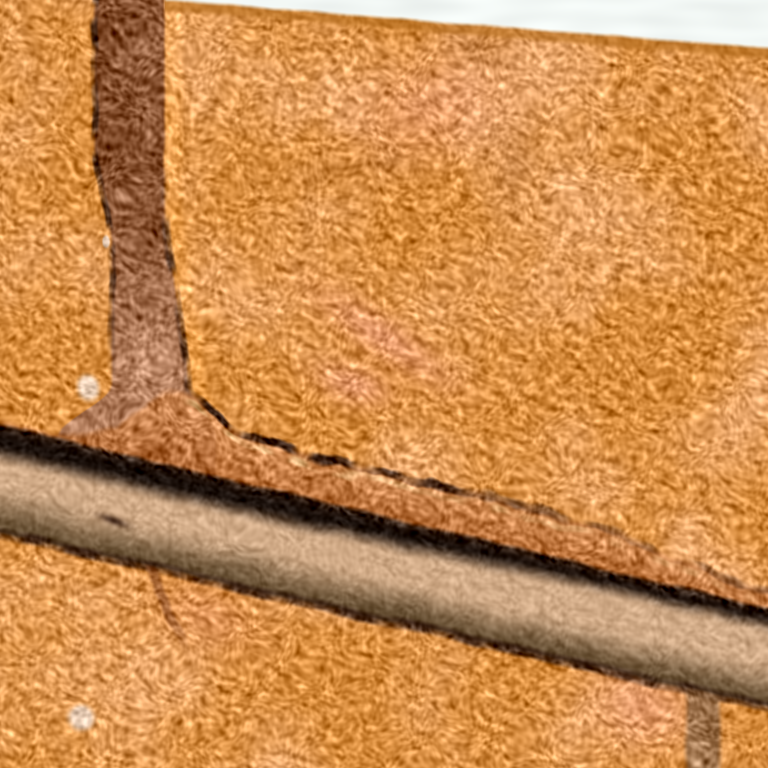
Give the GLSL for this texture, as a Shadertoy shader.

```glsl
vec2 hash2(vec2 cell) {
    vec3 q = fract(cell.xyx * vec3(0.1031, 0.1030, 0.0973));
    q += dot(q, q.yzx + 33.33);
    return fract((q.xx + q.yz) * q.zy) * 2.0 - 1.0;
}

float gradientNoise(vec2 p) {
    vec2 i = floor(p), f = fract(p), e = vec2(1, 0);
    vec2 w = f * f * (3.0 - 2.0 * f);
    float low = mix(dot(hash2(i), f), dot(hash2(i + e), f - e), w.x);
    float high = mix(dot(hash2(i + e.yx), f - e.yx), dot(hash2(i + 1.0), f - 1.0), w.x);
    return mix(low, high, w.y);
}

float fbm(vec2 p) {
    float sum = 0.0, amp = 1.0;
    for (int i = 0; i < 4; i++) {
        sum += amp * gradientNoise(p);
        p = mat2(1.6, 1.2, -1.2, 1.6) * p + 7.3;
        amp *= 0.5;
    }
    return sum;
}

// Soft tilted ellipse
float blob(vec2 p, vec2 center, vec2 radius, float angle) {
    float c = cos(angle), s = sin(angle);
    vec2 q = mat2(c, -s, s, c) * (p - center) / radius;
    return exp(-dot(q, q));
}

float stroke(float d, float width) {
    return smoothstep(width, width * 0.25, abs(d));
}

float above(float d, float blur) {
    return smoothstep(-blur, blur, d);
}

// Short leathery wrinkles along a bending direction
float wrinkles(vec2 p, float scale) {
    vec2 q = p + 0.012 * vec2(gradientNoise(p * 22.0), gradientNoise(p * 22.0 + 40.0));
    vec2 r = mat2(0.9, 0.44, -0.44, 0.9) * q;
    return 0.75 * gradientNoise(r * vec2(0.55, 1.1) * scale)
        + 0.65 * gradientNoise(q * scale * 1.45 + 19.0);
}

vec3 brickColor(vec2 p) {
    vec3 orange = vec3(0.84, 0.545, 0.235), peach = vec3(0.92, 0.66, 0.43);
    vec3 col = mix(orange, peach, smoothstep(-0.35, 0.6, fbm(p * 5.0 + 3.0)));
    // Pale bruises
    float pale = blob(p, vec2(0.50, 0.56), vec2(0.10, 0.026), -0.6)
        + blob(p, vec2(0.46, 0.50), vec2(0.05, 0.025), -0.3)
        + 0.7 * blob(p, vec2(0.56, 0.86), vec2(0.09, 0.06), 0.3)
        + 0.8 * blob(p, vec2(0.84, 0.08), vec2(0.06, 0.05), -0.4)
        + 0.6 * blob(p, vec2(0.27, 0.20), vec2(0.07, 0.04), -0.4);
    col = mix(col, vec3(0.91, 0.61, 0.45), min(pale, 1.0) * 0.8);
    // Brown stains
    float stain = blob(p, vec2(0.63, 0.93), vec2(0.035, 0.02), -0.6)
        + 0.7 * blob(p, vec2(0.67, 0.81), vec2(0.025, 0.07), -0.1)
        + 0.6 * blob(p, vec2(0.46, 0.78), vec2(0.08, 0.018), 0.1);
    return mix(col, vec3(0.58, 0.32, 0.1), clamp(stain * (0.6 + fbm(p * 14.0)), 0.0, 1.0) * 0.5);
}

// Groove from dark rim (t = 0) to shadowed lip (t = 1)
vec3 grooveColor(vec2 p, float t) {
    vec3 col = mix(vec3(0.4, 0.31, 0.2), vec3(0.82, 0.67, 0.53), smoothstep(0.02, 0.5, t + 0.12 * fbm(p * 9.0)));
    float lip = mix(0.8, 0.91, smoothstep(0.25, 0.9, p.x));
    return mix(col, vec3(0.1, 0.06, 0.04), smoothstep(lip - 0.15, lip + 0.08, t));
}

void mainImage(out vec4 fragColor, in vec2 fragCoord) {
    vec2 p = fragCoord / iResolution.xy;
    float rough = fbm(p * 18.0);
    float ragged = smoothstep(-0.35, 0.25, gradientNoise(p * 34.0));
    vec3 dark = vec3(0.2, 0.1, 0.05);

    // Boundaries of the sloping bed and the upright joint
    float lipD = p.y - 0.44 + 0.24 * p.x - 0.005 * rough;
    float rimD = p.y - 0.305 + 0.225 * p.x - 0.005 * fbm(p * 13.0 + 8.0);
    float ledge = 0.012 + 0.052 * smoothstep(0.06, 0.25, p.x) * (1.0 - 0.65 * smoothstep(0.72, 1.0, p.x))
        + 0.045 * exp(-pow(abs(p.x - 0.235) / 0.06, 2.0));
    float ledgeD = lipD - ledge - 0.006 * rough;
    float foot = 0.07 * smoothstep(0.5, 0.43, p.y);
    float leftD = p.x - 0.124 - 0.022 * smoothstep(0.82, 0.66, p.y) + foot - 0.004 * rough;
    float rightD = p.x - 0.214 - 0.032 * smoothstep(0.75, 0.47, p.y) - foot * 0.5 - 0.003 * rough;
    float upper = above(lipD, 0.003);

    // Upright joint with ragged borders
    vec3 col = brickColor(p);
    col += vec3(0.08, 0.07, 0.05) * stroke(rightD - 0.012, 0.018) * upper;
    vec3 clay = mix(vec3(0.7, 0.49, 0.36), vec3(0.53, 0.32, 0.19), smoothstep(0.52, 0.78, p.y));
    col = mix(col, clay + 0.12 * rough, above(leftD, 0.003) * above(-rightD, 0.003) * upper);
    float border = stroke(leftD, 0.007) * smoothstep(0.48, 0.65, p.y)
        + stroke(rightD, 0.008) * smoothstep(0.8, 0.65, p.y);
    col = mix(col, dark, min(border, 1.0) * ragged * 0.85 * above(ledgeD, 0.01));

    // Brown ledge and its broken crack
    vec3 earth = mix(vec3(0.7, 0.41, 0.2), vec3(0.79, 0.51, 0.3), above(lipD - ledge * 0.5, 0.03));
    col = mix(col, earth + 0.12 * rough, upper * above(-ledgeD, 0.006) * 0.9);
    float span = smoothstep(0.23, 0.26, p.x) * (1.0 - 0.6 * smoothstep(0.5, 0.8, p.x));
    col = mix(col, dark, stroke(ledgeD, 0.009) * ragged * span);
    col = mix(col, vec3(0.93, 0.76, 0.54), stroke(ledgeD + 0.012, 0.008) * span * (1.0 - ragged));

    // Pale groove
    float groove = above(-lipD, 0.004) * above(rimD, 0.004);
    col = mix(col, grooveColor(p, rimD / (rimD - lipD)), groove);
    col = mix(col, dark * 0.55, stroke(lipD, 0.012) * 0.9);
    col = mix(col, dark, stroke(rimD, 0.011) * (0.45 + 0.45 * ragged));
    col = mix(col, dark, 0.9 * blob(p, vec2(0.148, 0.322), vec2(0.018, 0.005), -0.35));

    // Lower joint and slanted fissure
    float below = above(-rimD, 0.004);
    float lowJoint = above(0.022 - abs(p.x - 0.916 + 0.003 * rough), 0.005);
    col = mix(col, vec3(0.55, 0.4, 0.27) + 0.15 * rough, lowJoint * below * 0.85);
    float fissure = stroke(p.x - 0.2 - (0.25 - p.y) * 0.45 + 0.008 * rough, 0.01);
    col = mix(col, vec3(0.49, 0.25, 0.1), fissure * below * smoothstep(0.14, 0.2, p.y) * 0.65);

    // Chalk flecks and surface grain
    float chalk = blob(p, vec2(0.115, 0.495), vec2(0.018, 0.022), 0.2)
        + blob(p, vec2(0.107, 0.065), vec2(0.022, 0.02), 0.0)
        + blob(p, vec2(0.138, 0.685), vec2(0.006, 0.01), 0.0);
    col = mix(col, vec3(0.94, 0.86, 0.8), smoothstep(0.3, 0.8, chalk * (1.0 + 0.4 * rough)) * 0.85);
    col += wrinkles(p, 105.0) * mix(0.44, 0.2, groove);

    // White strip along the top
    float stripD = p.y - 1.0 + 0.08 * (p.x - 0.215) - 0.002 * rough;
    col = mix(col, vec3(0.68, 0.4, 0.09), stroke(stripD + 0.006, 0.012) * 0.6 * step(0.215, p.x));
    vec3 white = vec3(0.95, 0.97, 0.96) + 0.06 * gradientNoise(p * vec2(12, 60));
    col = mix(col, white, above(stripD, 0.004) * above(p.x - 0.215, 0.003));
    fragColor = vec4(clamp(col, 0.0, 1.0), 1.0);
}
```
